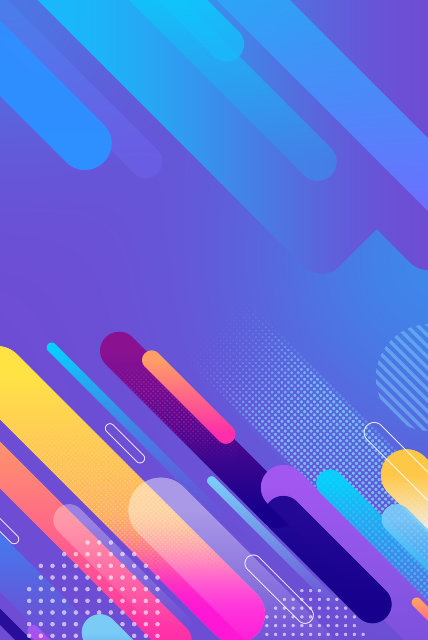
This background is drawn by a Shadertoy shader. Its source:

```glsl
// Abstract backdrop of diagonal rounded bars over a violet-blue gradient.
// Each bar is a 45 degree capsule distance field with a two-colour ramp;
// halftones, dotted discs and stripes come from repeated cells.

// Canvas is CANVAS_HEIGHT units tall, measured down from the top left.
const float CANVAS_HEIGHT = 7.68;
const float DIAGONAL = 0.70711;
const float LINE_WIDTH = 0.012;
const float FINE_CELL = 0.040;
const float FIELD_CELL = 0.055;

const vec3 PURPLE = vec3(0.43, 0.30, 0.83);
const vec3 BLUE   = vec3(0.24, 0.53, 0.92);
const vec3 SKY    = vec3(0.10, 0.72, 0.98);
const vec3 CYAN   = vec3(0.02, 0.82, 0.99);
const vec3 AZURE  = vec3(0.18, 0.56, 1.00);
const vec3 PERI   = vec3(0.45, 0.42, 1.00);
const vec3 ICE    = vec3(0.48, 0.80, 0.97);
const vec3 VIOLET = vec3(0.63, 0.34, 0.94);
const vec3 PLUM   = vec3(0.54, 0.07, 0.57);
const vec3 NAVY   = vec3(0.09, 0.00, 0.55);
const vec3 YELLOW = vec3(1.00, 0.89, 0.27);
const vec3 GOLD   = vec3(1.00, 0.78, 0.28);
const vec3 ORANGE = vec3(1.00, 0.62, 0.40);
const vec3 SALMON = vec3(1.00, 0.52, 0.56);
const vec3 PINK   = vec3(1.00, 0.18, 0.67);
const vec3 MAGENTA = vec3(1.00, 0.09, 0.84);
const vec3 WHITE  = vec3(1.0);

float pixel; // size of one output pixel in canvas units

float cover(float d) { return smoothstep(pixel, -pixel, d * 2.0); }

// Capsule from start towards the lower right; run is its extent in x and in y
float capsule(vec2 p, vec2 start, float run, float radius) {
    vec2 q = p - start;
    return length(q - clamp((q.x + q.y) * 0.5, 0.0, run)) - radius;
}

// Half-open band with one rounded corner
float corner(vec2 v, float radius) {
    v += radius;
    return length(max(v, 0.0)) + min(max(v.x, v.y), 0.0) - radius;
}

float dots(vec2 p, float cell, float radius) {
    return cover(length((fract(p / cell) - 0.5) * cell) - radius);
}

void bar(inout vec3 col, vec2 p, vec2 start, float run, float radius,
         vec3 head, vec3 tail, float headAlpha, float tailAlpha) {
    float t = clamp((p.y - start.y) / run, 0.0, 1.0);
    float alpha = mix(headAlpha, tailAlpha, t);
    col = mix(col, mix(head, tail, t), alpha * cover(capsule(p, start, run, radius)));
}

void outline(inout vec3 col, vec2 p, vec2 start, float run, float radius) {
    float d = abs(capsule(p, start, run, radius)) - LINE_WIDTH * 0.5;
    col = mix(col, WHITE, 0.85 * cover(d));
}

void dottedDisc(inout vec3 col, vec2 p, vec2 center, float radius, float cell) {
    vec2 id = (floor(p / cell) + 0.5) * cell;
    float inside = step(length(id - center), radius);
    col = mix(col, WHITE, 0.6 * inside * dots(p, cell, cell * 0.19));
}

void mainImage(out vec4 fragColor, in vec2 fragCoord) {
    pixel = CANVAS_HEIGHT / iResolution.y;
    vec2 p = vec2(fragCoord.x, iResolution.y - fragCoord.y) * pixel;
    float across = p.x - p.y, along = p.x + p.y;
    vec2 tilted = vec2(across, along) * DIAGONAL;

    // Background glows
    float glow = exp(-0.16 * dot(p - vec2(5.4, 3.1), p - vec2(5.4, 3.1)));
    glow += 0.7 * exp(-0.32 * dot(p, p));
    vec3 col = mix(PURPLE, BLUE, min(glow, 1.0));

    // Broad upper bands
    vec3 sweep = mix(SKY, PURPLE, smoothstep(0.6, 5.3, p.x));
    float bandA = corner(vec2(0.45 - across, along - 7.27) * DIAGONAL, 0.3);
    float bandB = corner(vec2(1.77 - across, along - 8.5) * DIAGONAL, 0.3);
    col = mix(col, sweep, cover(min(bandA, bandB)));
    bar(col, p, vec2(2.54, -0.5), 3.2, 0.31, SKY, PERI, 0.75, 1.0);
    bar(col, p, vec2(1.37, -0.5), 2.44, 0.23, CYAN, BLUE, 1.0, 0.75);
    bar(col, p, vec2(1.69, -0.5), 1.03, 0.21, CYAN, SKY, 1.0, 0.85);
    bar(col, p, vec2(-0.69, -0.5), 2.44, 0.20, BLUE, PERI, 0.7, 0.3);
    bar(col, p, vec2(-1.2, -0.5), 2.22, 0.32, AZURE, AZURE, 0.9, 1.0);

    // Halftone field growing towards the lower right
    float grow = smoothstep(6.0, 8.8, along);
    float field = smoothstep(-2.15, -2.0, across) * smoothstep(-0.6, -0.75, across);
    col = mix(col, ICE, 0.85 * field * grow * dots(tilted, FIELD_CELL, FIELD_CELL * 0.33 * sqrt(grow)));

    // Striped disc
    float stripe = (abs(fract(across / 0.13) - 0.5) - 0.23) * 0.13 * DIAGONAL;
    col = mix(col, ICE, 0.5 * cover(max(stripe, length(p - vec2(5.15, 4.53)) - 0.64)));

    // Plum, violet and navy group
    bar(col, p, vec2(1.43, 4.21), 1.9, 0.23, PLUM, NAVY, 1.0, 1.0);
    float weave = cover(capsule(p, vec2(1.43, 4.21), 1.2, 0.23)) * smoothstep(4.3, 4.7, p.y) * smoothstep(5.6, 5.0, p.y);
    col = mix(col, PINK, 0.35 * weave * dots(tilted, FINE_CELL, FINE_CELL * 0.28));
    bar(col, p, vec2(3.40, 5.85), 2.0, 0.27, VIOLET, VIOLET, 1.0, 0.25);
    bar(col, p, vec2(3.40, 6.18), 1.07, 0.23, NAVY, NAVY, 0.9, 1.0);
    bar(col, p, vec2(1.82, 4.32), 0.89, 0.115, ORANGE, PINK, 1.0, 1.0);
    bar(col, p, vec2(0.62, 4.17), 2.1, 0.06, CYAN, BLUE, 1.0, 0.0);

    // Warm bars
    bar(col, p, vec2(-0.04, 4.50), 2.87, 0.35, YELLOW, SALMON, 1.0, 1.0);
    float warm = cover(capsule(p, vec2(-0.04, 4.50), 2.87, 0.35));
    col = mix(col, MAGENTA, warm * smoothstep(6.1, 7.4, p.y));
    float grain = warm * smoothstep(4.7, 5.6, p.y) * smoothstep(7.0, 6.2, p.y);
    col = mix(col, YELLOW, 0.55 * grain * dots(tilted, FINE_CELL, FINE_CELL * 0.3));
    bar(col, p, vec2(1.93, 6.12), 1.7, 0.39, WHITE, WHITE, 0.42, 0.0);
    bar(col, p, vec2(-0.5, 5.08), 2.6, 0.20, ORANGE, PINK, 1.0, 1.0);
    bar(col, p, vec2(0.83, 6.24), 1.3, 0.19, WHITE, WHITE, 0.3, 0.0);

    // Cool and golden bars on the right
    bar(col, p, vec2(2.54, 5.77), 1.5, 0.055, ICE, ICE, 1.0, 0.0);
    bar(col, p, vec2(3.96, 5.80), 1.6, 0.165, CYAN, BLUE, 0.95, 0.4);
    bar(col, p, vec2(4.88, 5.70), 0.8, 0.31, GOLD, WHITE, 1.0, 0.9);
    bar(col, p, vec2(4.76, 6.23), 1.0, 0.18, ICE, SKY, 0.9, 0.5);
    bar(col, p, vec2(5.0, 7.23), 0.5, 0.06, ORANGE, PINK, 1.0, 1.0);

    // Lower left corner
    bar(col, p, vec2(-0.5, 6.25), 1.4, 0.25, AZURE, BLUE, 0.8, 0.0);
    bar(col, p, vec2(-0.3, 7.1), 0.9, 0.07, NAVY, NAVY, 0.8, 0.8);
    bar(col, p, vec2(0.40, 7.57), 0.5, 0.07, VIOLET, MAGENTA, 1.0, 1.0);
    dottedDisc(col, p, vec2(1.15, 7.35), 0.87, 0.14);
    dottedDisc(col, p, vec2(3.75, 7.70), 0.63, 0.105);
    bar(col, p, vec2(1.20, 7.59), 0.6, 0.22, ICE, BLUE, 1.0, 1.0);

    // Thin outlines
    outline(col, p, vec2(1.32, 5.14), 0.36, 0.055);
    outline(col, p, vec2(-0.3, 6.0), 0.47, 0.055);
    outline(col, p, vec2(3.04, 6.76), 0.62, 0.10);
    outline(col, p, vec2(4.49, 5.19), 1.2, 0.12);

    fragColor = vec4(col, 1.0);
}
```
